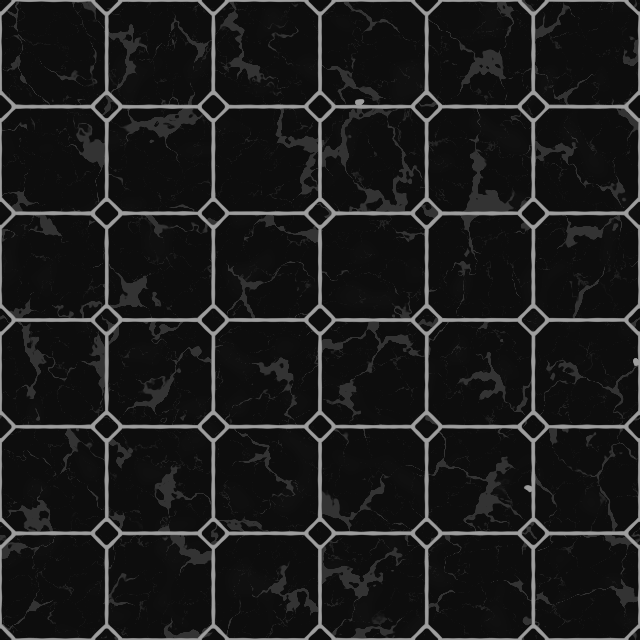
Reproduce this pattern procedurally as a Shadertoy shader.

```glsl
const float TILES = 6.0;            // repeats across and down
const float GROUT_HALF = 0.018;     // half line width, in tiles
const float CHAMFER = 0.167;        // corner cut of the octagon
const float DIAMOND_HALF = 0.084;   // half side of the corner inset
const float DIAMOND_ROUND = 0.028;
const float EDGE_WOBBLE = 0.006;
const float CHIP_CHANCE = 0.09;
const float CHIP_RADIUS = 0.035;
const float VEIN_SCALE = 1.8;       // vein cells per tile
const float VEIN_WIDTH = 0.15;
const float HAIRLINE_SCALE = 2.3;   // relative to the main veins
const float HAIRLINE_WIDTH = 0.09;
const float FREE = 4096.0;          // period of noise that need not wrap
const vec3 STONE = vec3(0.05);
const vec3 VEIN = vec3(0.2);
const vec3 HAIRLINE = vec3(0.15);
const vec3 GROUT = vec3(0.62);
const vec3 GROUT_EDGE = vec3(0.52);

vec2 hash22(vec2 p) {
    vec3 h = fract(p.xyx * vec3(0.1031, 0.1030, 0.0973));
    h += dot(h, h.yzx + 33.33);
    return fract((h.xx + h.yz) * h.zy);
}

float cornerSlope(vec2 cell, vec2 f, vec2 corner, float period) {
    float a = 6.28319 * hash22(mod(cell + corner, period)).x;
    return dot(vec2(cos(a), sin(a)), f - corner);
}

// Gradient noise that wraps after a whole number of cells
float noise(vec2 p, float period) {
    vec2 i = floor(p), f = p - i;
    vec2 u = f * f * f * (f * (f * 6.0 - 15.0) + 10.0);
    float bottom = mix(cornerSlope(i, f, vec2(0, 0), period), cornerSlope(i, f, vec2(1, 0), period), u.x);
    float top = mix(cornerSlope(i, f, vec2(0, 1), period), cornerSlope(i, f, vec2(1, 1), period), u.x);
    return mix(bottom, top, u.y);
}

vec2 warp(vec2 p) {
    vec2 sum = vec2(0.0);
    float amplitude = 0.45, frequency = 1.4;
    for (int k = 0; k < 4; k++) {
        vec2 s = p * frequency;
        sum += amplitude * vec2(noise(s, FREE), noise(s + 71.3, FREE));
        amplitude *= 0.5;
        frequency *= 2.1;
    }
    return sum;
}

// Sorted distances to the three nearest scattered points
vec3 nearestThree(vec2 p) {
    vec2 cell = floor(p);
    vec3 d = vec3(9.0);
    for (int y = -1; y <= 1; y++)
    for (int x = -1; x <= 1; x++) {
        vec2 c = cell + vec2(x, y);
        float r = length(c + hash22(c) - p);
        if (r < d.x) d = vec3(r, d.xy);
        else if (r < d.y) d = vec3(d.x, r, d.y);
        else d.z = min(d.z, r);
    }
    return d;
}

// Cracks between cells, swollen at junctions and fading in and out
float veins(vec2 p, float width, float cutoff, float swell, float aa) {
    vec3 d = nearestThree(p + warp(p));
    float junction = 1.0 - smoothstep(0.0, 0.4, d.z - d.x);
    float presence = smoothstep(cutoff, cutoff + 0.55, noise(p * 1.1 + 37.7, FREE));
    float ragged = 1.0 + 1.3 * noise(p * 8.0, FREE);
    float w = width * presence * (0.25 + swell * junction) * ragged - 0.012;
    return 1.0 - smoothstep(w - aa, w + aa, d.y - d.x);
}

vec3 marble(vec2 local, vec2 id, float pixel) {
    vec2 seed = hash22(id + 11.0);
    float a = 6.28319 * seed.x;
    vec2 p = mat2(cos(a), sin(a), -sin(a), cos(a)) * local * vec2(VEIN_SCALE);
    p = p * vec2(1.0, 0.8) + 40.0 + 200.0 * hash22(id + 23.0);
    float aa = pixel * VEIN_SCALE;
    float amount = mix(0.7, 1.25, seed.y);
    float mainVein = veins(p, VEIN_WIDTH * amount, -0.3, 1.0, aa);
    float hairline = veins(p * HAIRLINE_SCALE + 9.0, HAIRLINE_WIDTH, -0.1, 0.3, aa * HAIRLINE_SCALE);
    vec3 color = STONE + 0.012 * smoothstep(0.1, 0.5, noise(p * 1.7, FREE));
    color = mix(color, HAIRLINE, hairline);
    return mix(color, VEIN, mainVein);
}

// Blob on the rim of a few tiles, positive inside
float chip(vec2 local, vec2 id, float rough) {
    vec2 h = hash22(id + 61.0);
    float a = 6.28319 * h.y;
    vec2 dir = vec2(cos(a), sin(a));
    vec2 center = 0.46 * dir / max(abs(dir.x), abs(dir.y));
    float d = CHIP_RADIUS - length(local - center) + 0.035 * rough;
    return h.x < CHIP_CHANCE ? d : -1.0;
}

void mainImage(out vec4 fragColor, in vec2 fragCoord) {
    vec2 p = fragCoord / iResolution.xy * TILES;
    float pixel = TILES / min(iResolution.x, iResolution.y);
    vec2 id = mod(floor(p), TILES);
    vec2 local = fract(p) - 0.5;
    vec2 c = 0.5 - abs(local);      // distance to the nearest grid lines

    // Octagon and diamond, negative inside
    float octagon = max(GROUT_HALF - min(c.x, c.y), (CHAMFER - c.x - c.y) * 0.7071);
    octagon = max(octagon, chip(local, id, noise(p * 16.0, TILES * 16.0)));
    vec2 q = vec2(c.x + c.y, abs(c.x - c.y)) * 0.7071 - DIAMOND_HALF + DIAMOND_ROUND;
    float diamond = length(max(q, 0.0)) + min(max(q.x, q.y), 0.0) - DIAMOND_ROUND;
    float depth = min(octagon, diamond) + EDGE_WOBBLE * noise(p * 9.0, TILES * 9.0);

    // Each piece is cut from its own patch of marble
    bool inset = diamond < octagon;
    vec2 pieceId = inset ? mod(floor(p + 0.5), TILES) + 50.0 : id;
    vec2 pieceLocal = inset ? fract(p + 0.5) - 0.5 : local;
    vec3 stone = marble(pieceLocal, pieceId, pixel);

    vec3 grout = mix(GROUT_EDGE, GROUT, smoothstep(0.0, 0.012, depth));
    float cover = smoothstep(-0.6 * pixel, 0.6 * pixel, depth);
    fragColor = vec4(mix(stone, grout, cover), 1.0);
}
```
